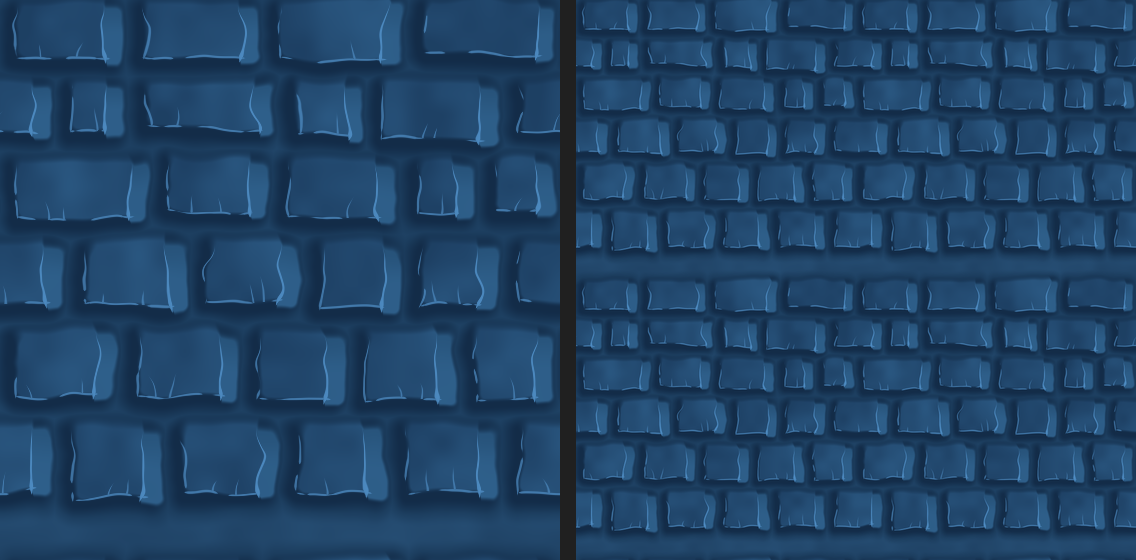
Left: one tile. Right: repeated 2 by 2.
Give the GLSL for this texture, as a WebGL 2 fragment shader.

```glsl
#version 300 es
precision highp float;
// Six courses of hand-painted blue cobbles above a plain band, tiling both ways.
// Every stone is a soft rounded box with a shaded left and lower side, a pale
// right bevel and thin broken glints; courses grow taller toward the bottom.
uniform vec2 u_resolution;
out vec4 fragColor;

const float PI = 3.14159;
const vec3 SHADOW = vec3(.07, .165, .275);
const vec3 HALO = vec3(.10, .225, .35);
const vec3 GLINT = vec3(.32, .57, .79);
// Per course: how far stone edges drift from even spacing.
const float BOW[6] = float[](-.03, -.035, .11, .045, .03, .002);
const float TWIST[6] = float[](0., .035, .015, 0., -.006, .005);

float hash(vec2 p) {
  vec3 q = fract(p.xyx * vec3(.1031, .1030, .0973));
  q += dot(q, q.yzx + 33.33);
  return fract((q.x + q.y) * q.z);
}

// Value noise that wraps after "period" cells.
float noise(vec2 p, float period) {
  vec2 i = floor(p), f = fract(p);
  f = f * f * (3. - 2. * f);
  vec2 a = mod(i, period), b = mod(i + 1., period);
  return mix(mix(hash(a), hash(vec2(b.x, a.y)), f.x),
             mix(hash(vec2(a.x, b.y)), hash(b), f.x), f.y);
}

float roundBox(vec2 p, vec2 halfSize, float r) {
  vec2 d = abs(p) - halfSize + r;
  return length(max(d, 0.)) + min(max(d.x, d.y), 0.) - r;
}

float stroke(float d, float width) {
  float px = .7 / u_resolution.y;
  float ink = 1. - smoothstep(max(width - px, 0.), width + px, abs(d));
  return ink * smoothstep(0., .001, width);
}

float courseTop(float k) { return k * (.1229 + .0051 * k); }

float stoneEdge(int row, float i, float count) {
  float t = i / count;
  return (row % 2 == 0 ? .03 : -.07) + t
       + BOW[row] * sin(PI * t) + TWIST[row] * sin(4. * PI * t);
}

// Broken glints on the left, right and lower edges, with small cracks.
float glints(vec2 q, vec2 h, float sway, float seed) {
  float down = q.y / h.y, side = q.x / h.x;
  float breakY = noise(vec2(q.y * 45. + 30., seed), 97.);
  float breakX = noise(vec2(q.x * 40. + 30., seed + 7.), 97.);
  float inY = smoothstep(-.95, .3, down) * (1. - smoothstep(.9, 1.1, down));
  float inX = smoothstep(-1.05, -.9, side) * (1. - smoothstep(1., 1.15, side));
  float g = .8 * stroke(q.x + h.x - sway, .0021 * inY * smoothstep(.2, .5, breakY));
  float foot = smoothstep(.65, 1., down) * (1. - smoothstep(1., 1.2, down));
  g = max(g, stroke(q.x - h.x - sway, .0019 * inY + .0022 * foot));
  float heel = smoothstep(.7, 1., abs(side));
  float lowW = .0019 * inX * max(smoothstep(.3, .6, breakX), heel);
  g = max(g, .85 * stroke(q.y - h.y + .003 * (breakX - .5), lowW));
  for (float j = 0.; j < 2.; j++) {
    vec2 key = vec2(seed, j + 11.);
    float t = (h.y - q.y) / mix(.018, .045, hash(key));
    float x = 1.3 * h.x * (hash(key + 3.) - .5) + .03 * (hash(key + 5.) - .5) * t * t;
    float inside = step(0., t) * step(t, 1.) * step(.45, hash(key + 9.));
    g = max(g, .75 * inside * stroke(q.x - x, .002 * (1. - t)));
  }
  return g;
}

void main() {
  vec2 uv = gl_FragCoord.xy / u_resolution;
  float coarse = noise(uv * 9., 9.), fine = noise(uv * 24. + 5., 24.);
  float blotch = .65 * coarse + .35 * fine;

  // Uneven hand-drawn outlines; y runs downward from here.
  vec2 pos = vec2(uv.x, 1. - uv.y);
  pos += .013 * (vec2(noise(uv * 16. + 3., 16.), noise(uv * 14. + 8., 14.)) - .5);
  pos += .004 * (vec2(noise(uv * 48., 48.), fine) - .5);

  float body = 1., cover = 0., shine = 0.;
  vec3 top = HALO;
  for (int row = 0; row < 6; row++) {
    float k = float(row), count = row == 0 ? 4. : 5.;
    float y0 = courseTop(k), pitch = courseTop(k + 1.) - y0;
    for (float i = 0.; i < count; i++) {
      float seed = k * 7. + i + 1.;
      float x0 = stoneEdge(row, i, count);
      float x1 = stoneEdge(row, i + 1., count) - .073;
      float yTop = y0 + (row == 0 ? -.006 : .01);
      float yLow = y0 + .785 * pitch + .016 * (hash(vec2(seed, 2.)) - .4);
      vec2 h = .5 * vec2(x1 - x0, yLow - yTop);
      vec2 q = fract(pos - .5 * vec2(x0 + x1, yTop + yLow) + .5) - .5;
      float down = q.y / h.y;

      // Shaded sides reach left and below the face.
      body = min(body, roundBox(q - vec2(.004, .012), h + vec2(.035, .019), .03));

      // Face and bevel.
      float sway = .014 * (noise(vec2(q.y * 26. + 20., seed), 97.) - .5);
      float bevel = smoothstep(-.003, .004, q.x - h.x - sway);
      float d = roundBox(q - vec2(.017, .012 * bevel), h + vec2(.017, 0.), .013);
      float soft = .005 + .011 * smoothstep(.4, 1., -down);
      float mask = 1. - smoothstep(-soft, soft, d);
      float light = .42 + .2 * clamp(q.x / h.x, -1., 1.) + 1.1 * (blotch - .5);
      vec3 face = mix(vec3(.115, .25, .39), vec3(.17, .35, .515), clamp(light, 0., 1.));
      vec3 edge = mix(vec3(.155, .33, .485), vec3(.185, .38, .55), smoothstep(-.8, .4, down));
      top = mix(top, mix(face, edge, bevel * .85), mask);
      cover = max(cover, mask);
      shine = max(shine, glints(q, h, sway, seed));
    }
  }

  // Ground, soft halo, deep shade, stones, glints.
  vec3 color = mix(vec3(.12, .255, .39), vec3(.155, .315, .465), blotch);
  color = mix(color, HALO, .85 * (1. - smoothstep(-.005, .028, body)));
  color = mix(color, SHADOW, .9 * (1. - smoothstep(-.02, .006, body)));
  color = mix(color, top, cover);
  color = mix(color, GLINT, .85 * shine);
  fragColor = vec4(color, 1.);
}
```
